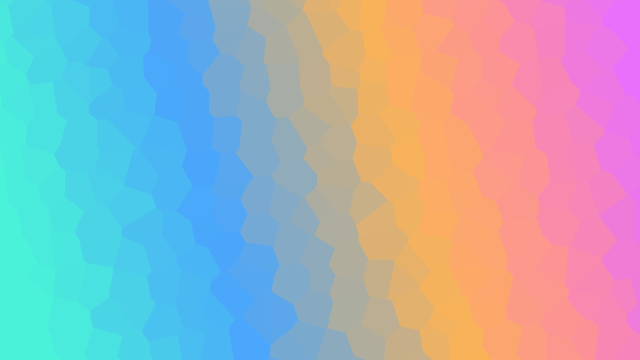
A WebGL 2 fragment shader for this background:

```glsl
#version 300 es
precision highp float;

uniform vec2 u_resolution;
out vec4 fragColor;

// Integer hash giving two values in 0..1
vec2 hash2(ivec2 cell) {
    uvec2 v = uvec2(cell + 4096) * 1664525u + 1013904223u;
    v.x += v.y * 1664525u;
    v.y += v.x * 1664525u;
    v ^= v >> 16u;
    v.x += v.y * 1664525u;
    v.y += v.x * 1664525u;
    v ^= v >> 16u;
    return vec2(v & 65535u) / 65535.0;
}

// Slanted five-colour gradient; p is in canvas heights
vec3 gradient(vec2 p) {
    float t = p.x + 0.27 * (p.y - 0.5);
    // Gentle banding gathers the facets into uneven columns
    float band = (floor((t - 0.02) / 0.165) + 0.5) * 0.165 + 0.02;
    t = mix(t, band, 0.35);

    vec3 color = vec3(0.29, 0.95, 0.85);
    color = mix(color, vec3(0.29, 0.65, 0.985), clamp((t - 0.03) / 0.55, 0.0, 1.0));
    color = mix(color, vec3(0.99, 0.70, 0.335), clamp((t - 0.58) / 0.57, 0.0, 1.0));
    color = mix(color, vec3(0.99, 0.56, 0.62), clamp((t - 1.15) / 0.36, 0.0, 1.0));
    return mix(color, vec3(0.91, 0.44, 0.98), clamp((t - 1.51) / 0.32, 0.0, 1.0));
}

void main() {
    float cellSize = 1.0 / 12.0;
    vec2 p = gl_FragCoord.xy / u_resolution.y / cellSize;
    ivec2 home = ivec2(floor(p));

    // Two nearest jittered sites
    vec2 nearest = vec2(0.0), second = vec2(0.0);
    float d1 = 1e5, d2 = 1e5;
    for (int y = -2; y <= 2; y++) {
        for (int x = -2; x <= 2; x++) {
            ivec2 cell = home + ivec2(x, y);
            vec2 site = vec2(cell) + 0.05 + 0.9 * hash2(cell);
            float d = dot(site - p, site - p);
            if (d < d1) {
                d2 = d1;
                second = nearest;
                d1 = d;
                nearest = site;
            } else if (d < d2) {
                d2 = d;
                second = site;
            }
        }
    }

    // Flat facets, with their shared border smoothed over a pixel
    float border = (d2 - d1) / (2.0 * max(distance(nearest, second), 0.001));
    float coverage = clamp(0.5 + border * cellSize * u_resolution.y, 0.0, 1.0);
    vec3 color = mix(gradient(second * cellSize), gradient(nearest * cellSize), coverage);
    fragColor = vec4(color, 1.0);
}
```
